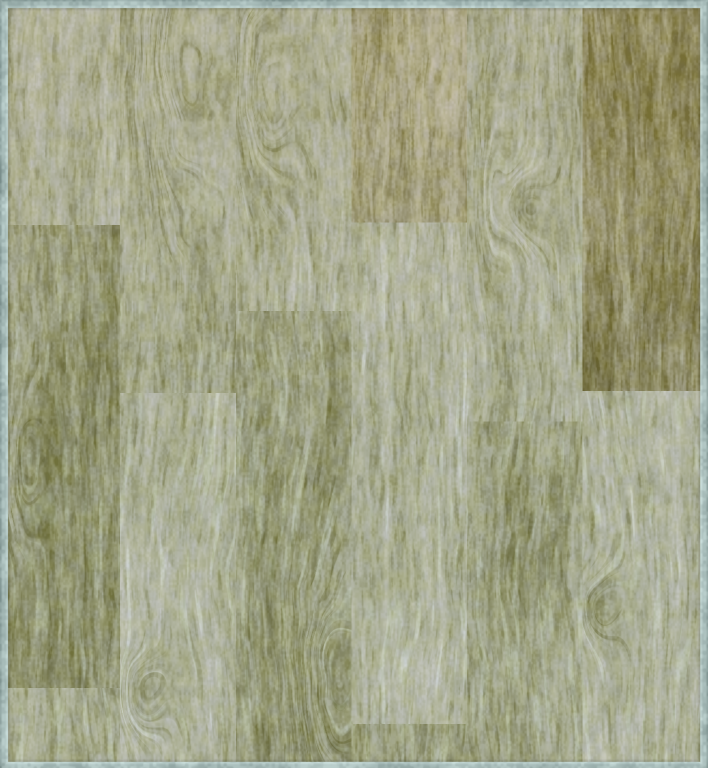
Give the GLSL for this texture, as a Shadertoy shader.

```glsl
// Pale oak floor: six columns of staggered planks with knotted grain in a thin blue-grey frame.

const float COLUMNS = 6.0;
const float FIRST_SEAM = 0.0065, PLANK_WIDTH = 0.1633;
const vec3 DARK_OAK  = vec3(0.53, 0.54, 0.39);
const vec3 MID_OAK   = vec3(0.652, 0.668, 0.56);
const vec3 LIGHT_OAK = vec3(0.735, 0.745, 0.69);
const vec3 FRAME     = vec3(0.65, 0.73, 0.72);
const vec3 WARM_TINT = vec3(0.030, -0.010, -0.035);
const vec4 BORDER    = vec4(0.0113, 0.008, 0.989, 0.9895); // left, bottom, right, top

// Heights of the upper and lower butt joint in each column
const vec2 JOINTS[6] = vec2[6](vec2(0.707, 0.104), vec2(0.488, -1.0), vec2(0.595, -1.0),
                               vec2(0.710, 0.057), vec2(0.451, -1.0), vec2(0.491, -1.0));
// Lightness of the upper, middle and lower plank in each column
const vec3 TONES[6] = vec3[6](vec3(0.55, 0.17, 0.50), vec3(0.48, 0.68, 0.7), vec3(0.55, 0.28, 0.2),
                              vec3(0.40, 0.66, 0.30), vec3(0.62, 0.36, 0.3), vec3(0.14, 0.68, 0.7));
// Knots: centre, then half width and half height
const vec4 KNOTS[8] = vec4[8](vec4(0.744, 0.727, 0.036, 0.042), vec4(0.848, 0.212, 0.034, 0.045),
                              vec4(0.205, 0.095, 0.036, 0.050), vec4(0.470, 0.115, 0.046, 0.110),
                              vec4(0.372, 0.885, 0.042, 0.110), vec4(0.255, 0.940, 0.050, 0.190),
                              vec4(0.035, 0.380, 0.026, 0.090), vec4(0.695, 0.760, 0.020, 0.110));

float hash(vec2 p) {
    vec3 q = fract(vec3(p.xyx) * 0.1031);
    q += dot(q, q.yzx + 33.33);
    return fract((q.x + q.y) * q.z);
}

float noise(vec2 p) {
    vec2 i = floor(p), f = fract(p);
    f = f * f * (3.0 - 2.0 * f);
    return mix(mix(hash(i), hash(i + vec2(1, 0)), f.x),
               mix(hash(i + vec2(0, 1)), hash(i + vec2(1, 1)), f.x), f.y);
}

// Noise with steeper flanks, centred on zero
float crisp(vec2 p) {
    return smoothstep(0.15, 0.85, noise(p)) - 0.5;
}

// Column and row of the plank under a point
ivec2 plankAt(vec2 uv) {
    int column = int(clamp(floor((uv.x - FIRST_SEAM) / PLANK_WIDTH), 0.0, COLUMNS - 1.0));
    vec2 joint = JOINTS[column];
    return ivec2(column, int(uv.y < joint.x) + int(uv.y < joint.y));
}

// x: grain coordinate bent around the knots, y: knot hearts, z: nearness to a knot
vec3 grainField(vec2 uv, ivec2 plank, float seed) {
    float bend = 0.036 * (noise(vec2(uv.x * 7.0 + seed, uv.y * 4.0)) - 0.5)
               + 0.009 * (noise(vec2(uv.x * 25.0, uv.y * 16.0 + seed)) - 0.5);
    float heart = 0.0, near = 0.0;
    vec2 wobble = vec2(noise(uv * 26.0 + seed), noise(uv * 26.0 - seed + 40.0)) - 0.5;
    for (int i = 0; i < 8; i++) {
        vec4 knot = KNOTS[i];
        if (plankAt(knot.xy) != plank) continue;
        vec2 d = (uv - knot.xy) / knot.zw + 0.3 * wobble;
        float r2 = dot(d, d);
        bend += 2.3 * knot.z * exp(-r2);
        near += exp(-0.6 * r2);
        heart += step(0.6, knot.z / knot.w) * exp(-5.0 * r2);
    }
    return vec3(uv.x + bend, heart, min(near, 1.0));
}

vec3 oakRamp(float t) {
    t = clamp(t, -0.4, 1.4);
    return t < 0.5 ? mix(DARK_OAK, MID_OAK, t * 2.0) : mix(MID_OAK, LIGHT_OAK, t * 2.0 - 1.0);
}

vec3 wood(vec2 uv) {
    ivec2 plank = plankAt(uv);
    float seed = 17.0 * float(plank.x) + 53.0 * float(plank.y);
    vec3 grain = grainField(uv, plank, seed);

    // Growth rings, fibres, short open pores, grit and soft blotches
    float rings  = crisp(vec2(grain.x * 85.0 + seed, uv.y * 4.0));
    float fibres = crisp(vec2(grain.x * 200.0 + seed, uv.y * 22.0));
    float fine   = crisp(vec2(uv.x * 300.0 + grain.x * 40.0, uv.y * 75.0 + seed));
    float grit   = crisp(uv * vec2(330.0, 300.0));
    float pores  = smoothstep(0.66, 0.85, noise(vec2(grain.x * 230.0 - seed, uv.y * 40.0)));
    float blotch = noise(uv * vec2(13.0, 8.0) + seed) - 0.5;
    float sheen  = smoothstep(0.68, 0.86, noise(vec2(grain.x * 170.0, uv.y * 15.0 - seed)));

    float t = TONES[plank.x][plank.y] + (0.24 + 0.12 * grain.z) * rings + 0.27 * fibres
            + 0.25 * fine + 0.17 * grit + 0.30 * blotch - 0.26 * pores - 0.35 * grain.y + 0.03;
    vec3 color = oakRamp(t);
    color += vec3(0.045, 0.055, 0.065) * sheen * (0.35 + 0.65 * smoothstep(0.9, 0.4, uv.y));

    // Two upper planks are tan; the whole floor warms towards the top
    float tanPlank = float(plank.y == 0 && (plank.x == 3 || plank.x == 5));
    color += WARM_TINT * (0.55 * tanPlank + 0.35 * smoothstep(0.3, 1.0, uv.y));
    color -= 0.05 * float(plank == ivec2(5, 0)) * smoothstep(0.8, 0.5, uv.y);
    color += vec3(0.015, 0.012, -0.055) * (noise(uv * vec2(110.0, 80.0)) - 0.5);
    return color;
}

vec3 frameColor(vec2 uv, float inset) {
    float wear = noise(uv * 45.0) - 0.5 + 0.6 * crisp(uv * 220.0);
    float lip = smoothstep(-0.0045, -0.001, inset);
    return FRAME + 0.11 * wear + 0.07 * lip - 0.10 * smoothstep(-0.007, -0.011, inset);
}

vec3 floorColor(vec2 uv, float pixel) {
    vec2 low = uv - BORDER.xy, high = BORDER.zw - uv;
    float inset = min(min(low.x, low.y), min(high.x, high.y));
    vec3 color = wood(uv) * (1.0 - 0.12 * smoothstep(0.005, 0.0, inset));
    return mix(frameColor(uv, inset), color, smoothstep(-pixel, pixel, inset));
}

void mainImage(out vec4 fragColor, in vec2 fragCoord) {
    // Four samples per pixel smooth the joints and the fibres
    vec3 sum = vec3(0.0);
    for (int i = 0; i < 4; i++) {
        vec2 offset = vec2(i % 2, i / 2) * 0.5 - 0.25;
        sum += floorColor((fragCoord + offset) / iResolution.xy, 0.5 / iResolution.y);
    }
    fragColor = vec4(clamp(sum * 0.25, 0.0, 1.0), 1.0);
}
```
